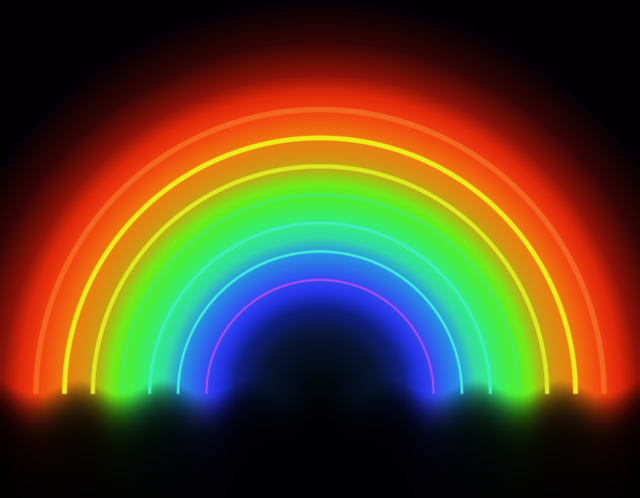
Give the GLSL for this background, as a WebGL 1 fragment shader.

```glsl
precision highp float;
uniform vec2 u_resolution;

#define HORIZON 0.210
#define INNER_RADIUS 0.228
#define TUBE_GAP 0.057
#define THIN 0.0020
#define THICK 0.0054
#define FOOT_LENGTH 0.040
#define VALLEY_LIFT 0.030
#define NIGHT vec3(0.012, 0.0, 0.018)

// Blend towards the next colour between two radii
void blendStop(inout vec3 color, float r, float from, float to, vec3 next) {
  color = mix(color, next, clamp((r - from) / (to - from), 0.0, 1.0));
}

// Glow colour from the dark centre out to the night sky
vec3 glowRamp(float r) {
  vec3 c = vec3(0.01, 0.03, 0.05);
  blendStop(c, r, 0.030, 0.119, vec3(0.03, 0.08, 0.20));
  blendStop(c, r, 0.119, 0.169, vec3(0.06, 0.12, 0.50));
  blendStop(c, r, 0.169, 0.203, vec3(0.14, 0.20, 0.90));
  blendStop(c, r, 0.203, 0.228, vec3(0.20, 0.28, 0.95));
  blendStop(c, r, 0.228, 0.282, vec3(0.15, 0.58, 0.89));
  blendStop(c, r, 0.282, 0.312, vec3(0.20, 0.85, 0.65));
  blendStop(c, r, 0.312, 0.342, vec3(0.20, 0.93, 0.50));
  blendStop(c, r, 0.342, 0.399, vec3(0.32, 0.94, 0.15));
  blendStop(c, r, 0.399, 0.420, vec3(0.45, 0.92, 0.10));
  blendStop(c, r, 0.420, 0.453, vec3(0.75, 0.66, 0.08));
  blendStop(c, r, 0.453, 0.480, vec3(0.86, 0.55, 0.07));
  blendStop(c, r, 0.480, 0.513, vec3(0.93, 0.48, 0.06));
  blendStop(c, r, 0.513, 0.570, vec3(0.95, 0.24, 0.06));
  blendStop(c, r, 0.570, 0.606, vec3(0.86, 0.15, 0.04));
  blendStop(c, r, 0.606, 0.639, vec3(0.55, 0.07, 0.03));
  blendStop(c, r, 0.639, 0.706, vec3(0.20, 0.02, 0.02));
  blendStop(c, r, 0.706, 0.790, NIGHT);
  return c;
}

// Tube colours, counted from the innermost
vec3 tubeColor(float i) {
  if (i < 0.5) return vec3(0.70, 0.30, 0.93);
  if (i < 1.5) return vec3(0.25, 0.93, 0.85);
  if (i < 2.5) return vec3(0.25, 0.93, 0.75);
  if (i < 3.5) return vec3(0.30, 0.92, 0.35);
  if (i < 4.5) return vec3(0.86, 0.92, 0.12);
  if (i < 5.5) return vec3(0.93, 0.93, 0.10);
  return vec3(0.95, 0.40, 0.12);
}

// Glow strength below the arch: every third tube has a longer foot
float footFade(float r, float y) {
  float phase = 6.28319 * (r - INNER_RADIUS) / (3.0 * TUBE_GAP);
  float foot = 0.5 + 0.5 * cos(phase);
  float drop = max(0.0, VALLEY_LIFT * (1.0 - foot) - y);
  float core = exp(-pow(drop / FOOT_LENGTH, 1.4));
  return mix(core, exp(-drop / 0.08), 0.18);
}

void main() {
  vec2 p = gl_FragCoord.xy / u_resolution.y;
  p -= vec2(0.5 * u_resolution.x / u_resolution.y, HORIZON);
  float pixel = 1.0 / u_resolution.y;

  // Soft light
  float r = length(vec2(p.x, max(p.y, 0.0)));
  vec3 color = mix(NIGHT * 0.4, glowRamp(r), footFade(r, p.y));

  // Neon tubes with flat ends
  float above = smoothstep(-pixel, pixel, p.y + 0.001);
  for (int n = 0; n < 7; n++) {
    float i = float(n);
    float halfWidth = mix(THIN, THICK, i / 6.0);
    float edge = abs(r - INNER_RADIUS - TUBE_GAP * i) - halfWidth;
    float tube = 1.0 - smoothstep(-pixel, pixel, edge);
    color = mix(color, tubeColor(i), tube * above);
  }

  gl_FragColor = vec4(color, 1.0);
}
```
